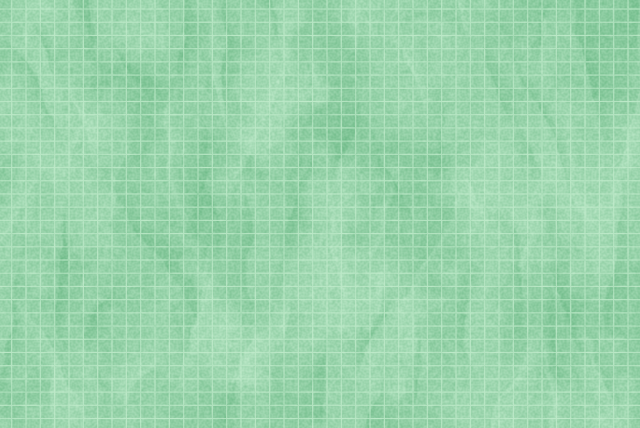
This texture is drawn by a Shadertoy shader. Its source:

```glsl
// Crumpled green graph paper: a fine pale grid over mottled, creased paper.
// Gradient noise gives the mottling and grain; a loop scatters tapered folds,
// each with one sharp edge and one soft side. The grid is a softened fract.

vec2 hash2(vec2 p) {
    vec3 q = fract(p.xyx * vec3(0.1031, 0.1030, 0.0973));
    q += dot(q, q.yzx + 33.33);
    return fract((q.xx + q.yz) * q.zy);
}

float cornerRamp(vec2 cell, vec2 offset) {
    float angle = 6.2832 * hash2(cell).x;
    return dot(vec2(cos(angle), sin(angle)), offset);
}

float gradientNoise(vec2 p) {
    vec2 i = floor(p), f = fract(p);
    vec2 u = f * f * f * (f * (f * 6.0 - 15.0) + 10.0);
    vec2 e = vec2(1.0, 0.0);
    return mix(mix(cornerRamp(i, f), cornerRamp(i + e, f - e), u.x),
               mix(cornerRamp(i + e.yx, f - e.yx), cornerRamp(i + e.xx, f - e.xx), u.x), u.y);
}

float fbm(vec2 p) {
    float sum = 0.0, amplitude = 1.0;
    for (int i = 0; i < 5; i++) {
        sum += amplitude * gradientNoise(p);
        p = mat2(1.6, 1.2, -1.2, 1.6) * p + 17.3;
        amplitude *= 0.52;
    }
    return sum;
}

// Signed shade of all folds: negative is shadow, positive is a lit facet
float creases(vec2 p, vec2 size) {
    float shade = 0.0;
    for (int i = 0; i < 64; i++) {
        float id = float(i);
        vec2 center = fract(id * vec2(0.7549, 0.5698) + 0.31) * size;
        vec2 shape = hash2(vec2(id, 7.0)), look = hash2(vec2(id, 23.0));
        float angle = (shape.x - 0.5) * 1.1;
        float c = cos(angle), s = sin(angle);
        vec2 q = mat2(c, -s, s, c) * (p - center);
        float along = q.y / mix(0.07, 0.24, shape.y);
        float taper = max(0.0, 1.0 - along * along);
        // Wedge: narrow at the top, spreading downward
        float width = mix(0.016, 0.06, look.x) * (0.65 - 0.45 * clamp(along, -1.0, 1.0));
        float side = look.y > 0.5 ? q.x : -q.x;
        float facet = smoothstep(-0.003, 0.005, side) * exp(-max(side, 0.0) / width);
        float tint = fract(id * 0.618) > 0.45 ? -0.52 : 0.42;
        shade += tint * facet * taper;
    }
    return shade;
}

void mainImage(out vec4 fragColor, in vec2 fragCoord) {
    vec2 size = iResolution.xy / iResolution.y;
    vec2 p = fragCoord / iResolution.y;
    float pixel = 1.0 / iResolution.y;

    // Paper tone: broad mottling, ragged folds, fine fibre grain
    vec2 warp = vec2(fbm(p * 6.0 + 3.0), fbm(p * 6.0 + 41.0));
    float tone = 0.61 + 0.5 * fbm(p * vec2(5.5, 2.4) + 0.6 * warp + 9.0);
    tone += creases(p + 0.025 * warp, size);
    // Soft limit keeps deep shadows and highlights within the paper's range
    tone = 0.6 + 0.62 * tanh((tone - 0.6) / 0.62);
    tone += 0.22 * gradientNoise(p * 75.0) + 0.4 * gradientNoise(p * 170.0 + 5.0);
    vec3 color = mix(vec3(0.465, 0.75, 0.56), vec3(0.665, 0.868, 0.725), tone);

    // Grid: distance to the nearest line on each axis, in canvas heights
    vec2 cells = vec2(44.65, 32.4);
    vec2 g = fragCoord / iResolution.xy * cells - vec2(0.814, 0.717);
    vec2 d = abs(fract(g + 0.5) - 0.5) * size / cells;
    float halfWidth = 0.0013;
    float blur = max(pixel, 0.0026);
    vec2 cover = clamp(halfWidth + 0.5 * blur - d, 0.0, min(blur, 2.0 * halfWidth)) / blur;
    float ink = 0.75 + 0.35 * gradientNoise(p * 28.0 + 60.0);
    color = mix(color, vec3(0.76, 0.925, 0.80), max(cover.x, cover.y) * ink);

    fragColor = vec4(color, 1.0);
}
```
